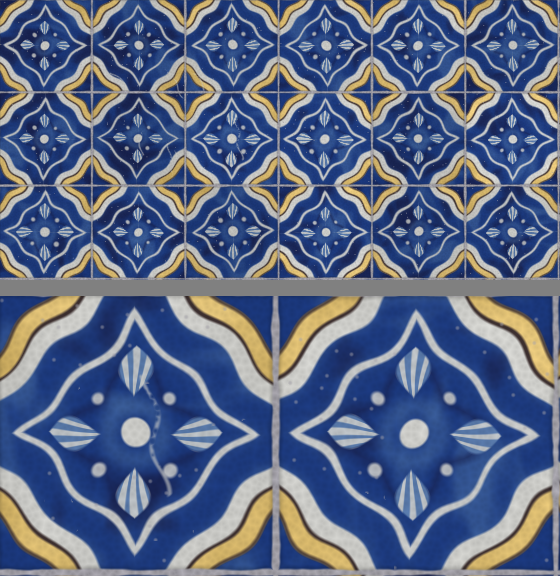
Top, the full canvas; bottom, a detail of the centre.
Give the GLSL for this pattern, as a WebGL 2 fragment shader.

```glsl
#version 300 es
precision highp float;
uniform vec2 u_resolution;
out vec4 fragColor;

const vec3 COBALT = vec3(0.10, 0.21, 0.47);
const vec3 NAVY = vec3(0.09, 0.13, 0.31);
const vec3 PALE_BLUE = vec3(0.27, 0.41, 0.62);
const vec3 WHITE = vec3(0.78, 0.78, 0.765);
const vec3 YELLOW = vec3(0.84, 0.72, 0.43);
const vec3 BROWN = vec3(0.23, 0.18, 0.18);
const vec3 GROUT = vec3(0.64, 0.63, 0.66);

float hash(vec2 p) {
    vec3 q = fract(vec3(p.xyx) * 0.1031);
    q += dot(q, q.yzx + 33.33);
    return fract((q.x + q.y) * q.z);
}

vec2 hash2(vec2 p) {
    return vec2(hash(p), hash(p + 47.3));
}

// Distance to the nearest scattered cell point
float cellular(vec2 p) {
    vec2 cell = floor(p);
    float nearest = 2.0;
    for (int y = -1; y <= 1; y++) {
        for (int x = -1; x <= 1; x++) {
            vec2 c = cell + vec2(x, y);
            nearest = min(nearest, length(c + hash2(c) - p));
        }
    }
    return nearest;
}

// Layered, warped sines in about -1..1
float wash(vec2 p) {
    float sum = 0.0, amp = 0.5;
    for (int i = 0; i < 4; i++) {
        p = mat2(0.8, 0.6, -0.6, 0.8) * p * 1.7 + 2.3;
        p += 0.6 * sin(p.yx * 0.9);
        sum += amp * sin(p.x) * cos(p.y);
        amp *= 0.7;
    }
    return sum;
}

float fill(float d, float soft) {
    return 1.0 - smoothstep(-soft, soft, d);
}

float segment(vec2 p, vec2 a, vec2 b) {
    vec2 ab = b - a;
    return length(p - a - ab * clamp(dot(p - a, ab) / dot(ab, ab), 0.0, 1.0));
}

// Diamond distance with scalloped sides
float scallop(vec2 p, float depth) {
    vec2 a = abs(p);
    return a.x + a.y - depth * cos(14.0 * (a.x - a.y));
}

vec3 drawFlower(vec3 col, vec2 p, float tone, float soft) {
    vec2 a = abs(p);
    vec2 axis = vec2(max(a.x, a.y), min(a.x, a.y));
    float r = length(p);

    // Dark rosette with a paler centre
    float rosette = r - 0.19 - 0.04 * cos(4.0 * atan(p.y, p.x));
    col = mix(col, NAVY, 0.75 * fill(abs(rosette) - 0.012, 0.03));
    col = mix(col, PALE_BLUE, 0.45 * exp(-pow((r - 0.09) / 0.035, 2.0)));

    // Fanned petals
    float along = clamp((axis.x - 0.11) / 0.18, 0.0, 1.0);
    float petal = axis.y - 0.062 * sin(3.1416 * pow(along, 1.2)) + 0.006;
    float fan = axis.y / max(axis.x - 0.05, 0.03);
    float streak = smoothstep(-0.5, 0.6, cos(fan * 29.0) + 0.5 * tone);
    vec3 petalCol = mix(PALE_BLUE, WHITE, 0.12 + 0.75 * streak);
    col = mix(col, petalCol, fill(petal, soft + 0.004));

    // Diagonal dots and centre dot
    float dots = length(a - 0.118) - 0.021 - 0.006 * tone;
    col = mix(col, WHITE, 0.85 * fill(dots, soft + 0.005));
    return mix(col, WHITE, fill(r - 0.05 - 0.006 * tone, soft + 0.003));
}

vec3 drawTile(vec2 p, vec2 id, float tone, float soft) {
    vec2 vary = hash2(id + 5.0) - 0.5;
    float level = scallop(p, 0.024 + 0.008 * vary.x);
    float edge = soft * 1.4 + 0.006;

    // Brushed blue ground
    vec3 blue = mix(COBALT, NAVY, smoothstep(0.0, 0.75, tone + 0.5 * vary.y));
    blue = mix(blue, PALE_BLUE, 0.5 * smoothstep(0.15, 0.75, -tone));
    float halo = exp(-abs(level - 0.40) * 28.0) + exp(-abs(level - 0.59) * 40.0);
    vec3 col = mix(blue, PALE_BLUE, 0.4 * min(halo, 1.0));
    col = drawFlower(col, p * (1.0 + 0.16 * vary.y), tone, soft);

    // Inner line, then bands running out to the corner
    float lineHalf = 0.017 + 0.005 * vary.x + 0.005 * tone;
    col = mix(col, WHITE, 0.95 * fill(abs(level - 0.40) - lineHalf, edge));
    col = mix(col, WHITE + 0.035 * tone, fill(0.59 - level, edge));
    col = mix(col, YELLOW + 0.07 * tone, fill(0.69 - level, edge));
    col = mix(col, blue, fill(0.795 - level, edge));
    col = mix(col, BROWN, fill(abs(level - 0.69) - 0.010 - 0.004 * tone, edge));
    return mix(col, BROWN, 0.8 * fill(abs(level - 0.79) - 0.009, edge));
}

// Chalky scratches trailing down around a worn spot
float scratches(vec2 g, vec2 spot, float soft) {
    float mark = 0.0;
    for (int i = 0; i < 7; i++) {
        vec2 rnd = hash2(vec2(i, 9.0));
        vec2 start = spot + (rnd - 0.5) * vec2(1.6, 1.3);
        vec2 run = vec2(0.35 * rnd.y - 0.05, -0.15 - 0.3 * rnd.x);
        mark = max(mark, fill(segment(g, start, start + run) - 0.007, soft + 0.004));
    }
    return mark;
}

void main() {
    vec2 g = gl_FragCoord.xy / u_resolution.y * 3.0 + vec2(0.015, -0.012);
    float soft = 2.0 / u_resolution.y;
    vec2 id = floor(g);
    vec2 p = fract(g) - 0.5;

    // Hand-painted offset, tilt and wobble of each tile
    vec2 rnd = hash2(id + 11.0) - 0.5;
    float tilt = 0.05 * rnd.x;
    vec2 q = mat2(cos(tilt), sin(tilt), -sin(tilt), cos(tilt)) * (p + 0.022 * rnd);
    q += 0.005 * sin(q.yx * 19.0 + rnd * 40.0);
    float tone = wash(g * 3.2 + rnd * 20.0);
    vec3 col = drawTile(q, id, tone, soft) * (1.0 + 0.12 * rnd.y);

    // Glaze grain, pits and scratches
    float grain = cellular(g * 42.0);
    col *= 0.95 + 0.10 * grain;
    float pit = fill(cellular(g * 9.0) - 0.055, 0.04) * step(0.1, tone);
    col = mix(col, GROUT, 0.5 * pit);
    float worn = scratches(g + 0.02 * sin(g.yx * 23.0), vec2(1.75, 1.95), soft);
    col = mix(col, WHITE, 0.6 * worn * smoothstep(-0.5, 0.3, tone + grain - 0.3));

    // Uneven grout joints
    float joint = 0.5 - max(abs(p.x), abs(p.y)) - 0.011 - 0.006 * wash(g * 7.0);
    col *= 1.0 - 0.2 * fill(joint - 0.008, 0.012);
    col = mix(col, GROUT * (0.88 + 0.2 * grain), fill(joint, soft + 0.003));
    fragColor = vec4(clamp(col, 0.0, 1.0), 1.0);
}
```
